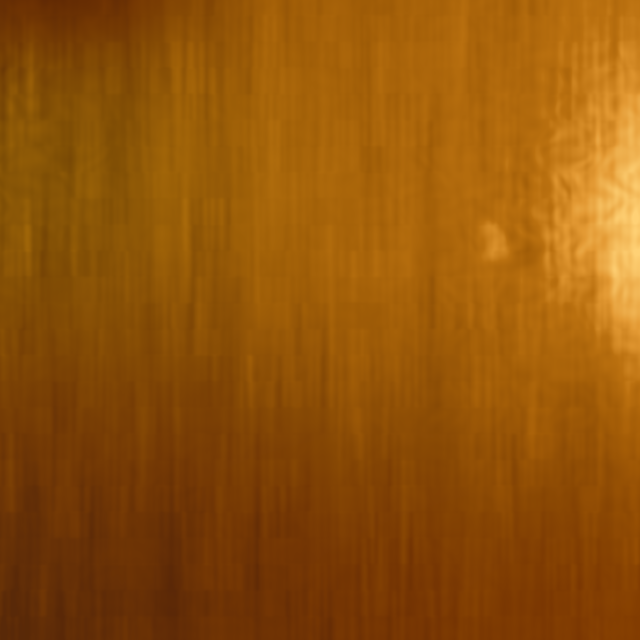
A Shadertoy shader for this texture:

```glsl
// Varnished amber wood with vertical grain, lit by a soft glare at the right edge.
// A smooth light field plus stretched gradient noise gives one tone value,
// which a six-colour ramp turns into brown, amber and gold.

const vec3 UMBER    = vec3(0.35, 0.16, 0.03);
const vec3 CHESTNUT = vec3(0.45, 0.22, 0.02);
const vec3 BROWN    = vec3(0.53, 0.29, 0.02);
const vec3 AMBER    = vec3(0.64, 0.37, 0.03);
const vec3 HONEY    = vec3(0.73, 0.44, 0.06);
const vec3 GOLD     = vec3(0.89, 0.60, 0.20);
const vec3 GLARE    = vec3(1.00, 0.82, 0.46);

const float PATCHES = 24.5; // soft square patches across the canvas

vec2 hashGradient(vec2 cell) {
    vec2 p = vec2(dot(cell, vec2(127.1, 311.7)), dot(cell, vec2(269.5, 183.3)));
    return 2.0 * fract(sin(p) * 43758.5) - 1.0;
}

float gradientNoise(vec2 p) {
    vec2 i = floor(p), f = fract(p);
    vec2 u = f * f * f * (f * (f * 6.0 - 15.0) + 10.0);
    vec2 e = vec2(0.0, 1.0);
    float low  = mix(dot(hashGradient(i), f),
                     dot(hashGradient(i + e.yx), f - e.yx), u.x);
    float high = mix(dot(hashGradient(i + e.xy), f - e.xy),
                     dot(hashGradient(i + e.yy), f - e.yy), u.x);
    return mix(low, high, u.y);
}

// Gaussian spot with separate horizontal and vertical radii
float spot(vec2 uv, vec2 center, vec2 radius) {
    vec2 d = (uv - center) / radius;
    return exp(-dot(d, d));
}

// Flat steps joined by short smooth ramps
vec2 softSteps(vec2 p) {
    return floor(p) + smoothstep(0.8, 1.0, fract(p));
}

// Broad light: dark foot and upper left corner, bright right side
float lightField(vec2 uv) {
    float tone = 0.02 + 0.29 * uv.x + 0.39 * smoothstep(-0.02, 0.68, uv.y);
    tone += 0.10 * spot(uv, vec2(0.48, 0.80), vec2(0.25, 0.35));
    tone += 0.09 * spot(uv, vec2(1.00, 0.68), vec2(0.30, 0.45));
    tone -= 0.42 * spot(uv, vec2(0.09, 1.03), vec2(0.20, 0.12));
    return tone;
}

// Vertical fibres from broad bands to fine lines, varied patch by patch
float grain(vec2 uv) {
    vec2 tile = softSteps(uv * PATCHES);
    float strength = clamp(0.75 + 1.3 * gradientNoise(tile * 0.43 + 7.3), 0.15, 1.4);
    float bend = 0.012 * gradientNoise(uv * vec2(5.0, 3.0));
    float x = uv.x + bend;
    float broad  = gradientNoise(vec2(x * 13.0, uv.y * 1.3 + 4.0));
    float medium = gradientNoise(vec2(x * 38.0, uv.y * 3.0 + 19.0));
    float fine   = gradientNoise(vec2(uv.x * 88.0, tile.y * 0.31 + 31.0));
    float block  = gradientNoise(tile * 0.61 + 53.0);
    return 0.13 * broad + strength * (0.13 * medium + 0.16 * fine) + 0.05 * block;
}

// Small ripples that show where light skims the surface
float ripples(vec2 uv) {
    float sway = gradientNoise(uv * 17.0);
    return gradientNoise(vec2(uv.x * 48.0 + 2.0 * sway, uv.y * 42.0 + 11.0));
}

// Faint knot: a light wedge pointing at a dark core
float knot(vec2 p) {
    float halfWidth = 0.5 * max(-p.x, 0.0) + 0.004;
    float wedge = 1.0 - smoothstep(0.0, 0.022, abs(p.y - 0.4 * max(-p.x, 0.0)) - halfWidth);
    wedge *= smoothstep(-0.07, -0.03, p.x) * (1.0 - smoothstep(-0.01, 0.01, p.x));
    return 0.13 * wedge - 0.14 * spot(p, vec2(0.018, 0.0), vec2(0.018, 0.03));
}

vec3 woodRamp(float tone) {
    float t = tone * 5.0;
    vec3 color = mix(UMBER, CHESTNUT, clamp(t, 0.0, 1.0));
    color = mix(color, BROWN, clamp(t - 1.0, 0.0, 1.0));
    color = mix(color, AMBER, clamp(t - 2.0, 0.0, 1.0));
    color = mix(color, HONEY, clamp(t - 3.0, 0.0, 1.0));
    color = mix(color, GOLD, clamp(t - 4.0, 0.0, 1.0));
    return mix(color, GLARE, clamp((t - 5.0) / 1.6, 0.0, 1.0));
}

void mainImage(out vec4 fragColor, in vec2 fragCoord) {
    vec2 uv = fragCoord / iResolution.xy;

    // Light, fibres and surface figure add up to one tone
    float glare = spot(uv, vec2(1.02, 0.64), vec2(0.13, 0.22));
    float sheen = spot(uv, vec2(0.94, 0.65), vec2(0.22, 0.25));
    float leftSheen = spot(uv, vec2(0.0, 0.80), vec2(0.12, 0.18));
    float tone = lightField(uv) + grain(uv) + 0.50 * glare;
    tone += (0.03 + 0.17 * sheen + 0.10 * leftSheen) * ripples(uv);
    tone += knot(uv - vec2(0.80, 0.61));
    vec3 color = woodRamp(tone);

    // Olive cast at upper left, red cast in the foot and the dark corner
    float olive = spot(uv, vec2(0.05, 0.72), vec2(0.38, 0.26));
    float corner = spot(uv, vec2(0.09, 1.03), vec2(0.20, 0.10));
    float foot = uv.x * (1.0 - smoothstep(0.0, 0.5, uv.y));
    color += olive * vec3(-0.025, 0.025, 0.0);
    color += (foot + corner) * vec3(0.02, -0.02, -0.015);

    fragColor = vec4(clamp(color, 0.0, 1.0), 1.0);
}
```
